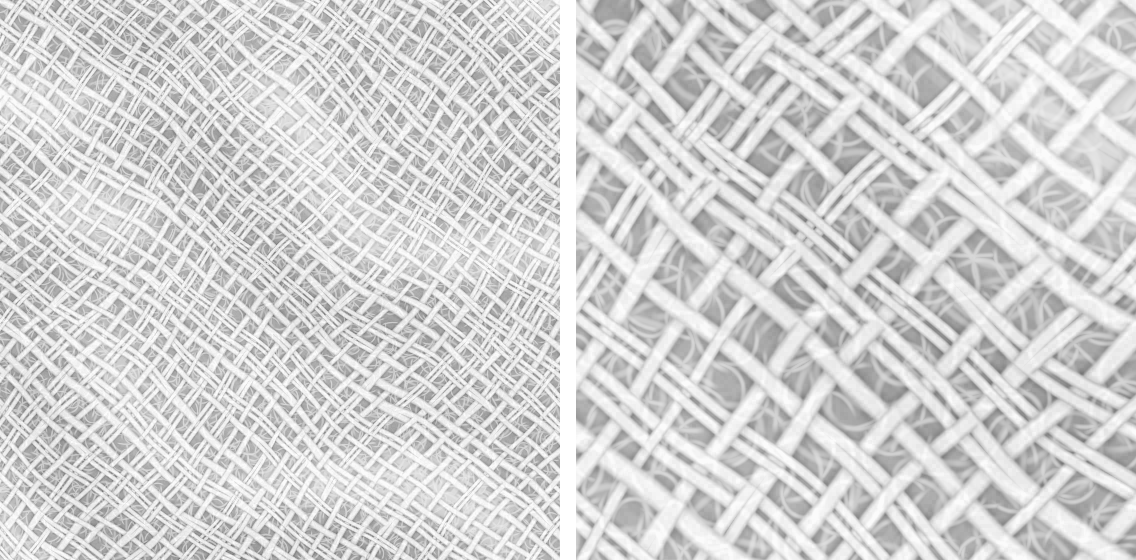
Left: the whole. Right: its middle third, enlarged.
Reproduce this texture procedurally as a WebGL 1 fragment shader.

```glsl
precision highp float;
// Loose white gauze: two crossing sets of wavering, splitting threads over a
// grey ground filled with curled hairs. Threads are repeated distance profiles,
// hairs are cellular arcs, and broad folds come from layered sines.
uniform vec2 u_resolution;

#define THREADS 30.0      // threads across the canvas
#define TILT 0.68         // weave angle in radians
#define WARP_HALF 0.165   // half width of falling threads, in pitches
#define WEFT_HALF 0.145   // half width of rising threads, in pitches
#define HAIR_CELLS 40.0   // hair cells across the canvas
#define HAIR_WIDTH 0.11   // hair half width, in hair cells
#define GROUND 0.655      // tone of the open holes
#define HAIR_TONE 0.87
#define THREAD_EDGE 0.80
#define THREAD_CORE 0.965
#define FOLD_DEPTH 0.045  // light and dark of the folds

float hash(vec2 p) {
  vec3 q = fract(p.xyx * vec3(0.1031, 0.1030, 0.0973));
  q += dot(q, q.yzx + 33.33);
  return fract((q.x + q.y) * q.z);
}

// Profile of the nearest thread: 1 on its axis, 0 at its rim, negative outside.
// q.x runs across the threads and q.y along them, both in pitches.
float threads(vec2 q, float halfWidth, float seed) {
  float best = -4.0;
  for (int i = -1; i <= 1; i++) {
    float id = floor(q.x) + float(i);
    float r = hash(vec2(id + 60.0, seed));
    float s = hash(vec2(id + 60.0, seed + 7.3));
    float axis = id + 0.5 + (r - 0.5) * 0.34
      + 0.11 * sin(q.y * 0.37 + r * 40.0) + 0.04 * sin(q.y * 1.7 + s * 90.0);
    float w = halfWidth * (0.8 + 0.5 * s);
    // Two strands drift apart and rejoin along the thread.
    float split = smoothstep(-0.1, 0.8, sin(q.y * 0.23 + s * 50.0));
    float d = abs(abs(q.x - axis) - w * 0.95 * split);
    best = max(best, 1.0 - d / (w * mix(1.0, 0.72, split)));
  }
  return best;
}

// Cellular hairs: one short bent fibre per cell.
float hairs(vec2 p, float seed) {
  vec2 home = floor(p);
  float cover = 0.0;
  for (int j = -1; j <= 1; j++) {
    for (int i = -1; i <= 1; i++) {
      vec2 cell = home + vec2(float(i), float(j));
      vec2 key = cell + seed * 17.0 + 5.0;
      vec2 root = vec2(hash(key), hash(key + 41.7));
      vec2 d = p - cell - root;
      float angle = 6.2832 * hash(key + 83.1);
      float c = cos(angle);
      float s = sin(angle);
      d = vec2(c * d.x + s * d.y, c * d.y - s * d.x);
      float bend = 2.2 * (hash(key + 127.9) - 0.5);
      float slope = 2.0 * bend * d.x;
      float gap = abs(d.y - bend * d.x * d.x) / sqrt(1.0 + slope * slope);
      float hair = 1.0 - smoothstep(0.01, HAIR_WIDTH, gap);
      cover = max(cover, hair * (1.0 - smoothstep(0.55, 0.85, abs(d.x))));
    }
  }
  return cover;
}

// Lays one thread set over a tone, with a soft contact shadow beside it.
float lay(float tone, float profile, float fibre) {
  float shade = mix(THREAD_EDGE, THREAD_CORE, smoothstep(-0.05, 0.62, profile));
  float shadow = 0.07 * smoothstep(-0.9, 0.0, profile);
  return mix(tone - shadow, shade + fibre, smoothstep(-0.18, 0.2, profile));
}

void main() {
  vec2 p = gl_FragCoord.xy / min(u_resolution.x, u_resolution.y);
  float c = cos(TILT);
  float s = sin(TILT);
  vec2 w = vec2(c * p.x - s * p.y, s * p.x + c * p.y);

  // Gentle distortion of the cloth, then broad folds along the falling threads.
  vec2 cloth = w + 0.012 * vec2(sin(w.y * 11.0 + 2.0 * sin(w.x * 4.0)),
                                sin(w.x * 8.0 + 1.5 * sin(w.y * 9.0)));
  cloth.y += 0.004 * sin(w.x * 21.0 + w.y * 13.0);
  float fold = 0.6 * sin(w.y * 13.0 + 1.6 * sin(w.x * 5.0 + 1.0) + 0.7)
             + 0.4 * sin(w.y * 23.0 - w.x * 7.0 + 2.0 * sin(w.x * 9.0));
  float crease = smoothstep(0.25, 0.95, fold);

  // Hairs in three depths and a fine fibrous grain.
  vec2 h = p * HAIR_CELLS;
  float hairA = hairs(h, 1.0);
  float hairB = hairs(h * 1.27 + 3.1, 2.0);
  float hairC = hairs(h * 0.83 + 7.7, 3.0);
  float grain = hash(floor(p * 420.0)) - 0.5;
  float fibre = 0.035 * (hairA + hairB - 0.75) + 0.03 * grain;

  // Ground, then a faint second layer of cloth showing through the creases.
  vec2 q = cloth * THREADS;
  float tone = GROUND + 0.07 * crease + 0.03 * grain;
  vec2 back = q + vec2(0.45 + 0.06 * q.y, 0.5 - 0.05 * q.x);
  float behind = max(threads(back.yx, WARP_HALF, 31.0), threads(back, WEFT_HALF, 43.0));
  tone = mix(tone, 0.84, smoothstep(-0.2, 0.5, behind) * (0.15 + 0.75 * crease));
  tone = mix(tone, HAIR_TONE - 0.07, hairC * 0.75);
  tone = mix(tone, HAIR_TONE, max(hairA, hairB) * 0.8);

  // Crossing threads; the falling set lies on top at most crossings.
  float falling = threads(q.yx, WARP_HALF, 11.0);
  float rising = threads(q, WEFT_HALF, 23.0);
  float weave = sin(3.14159 * q.x) * sin(3.14159 * q.y) + 0.4;
  float fallingTop = lay(lay(tone, rising, fibre), falling, fibre);
  float risingTop = lay(lay(tone, falling, fibre), rising, fibre);
  tone = mix(risingTop, fallingTop, smoothstep(-0.15, 0.15, weave));

  // Loose hairs over everything, then fold lighting.
  tone = mix(tone, 0.94, 0.3 * hairC * (0.4 + crease));
  tone += FOLD_DEPTH * fold * (1.25 - tone) * 2.0;
  gl_FragColor = vec4(vec3(clamp(tone, 0.0, 0.985)), 1.0);
}
```
